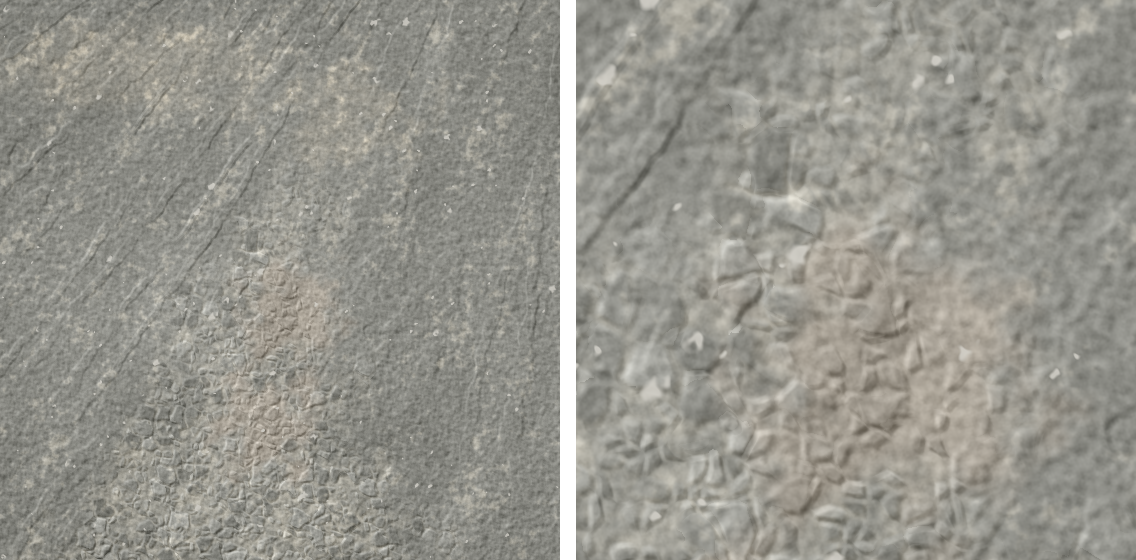
Left: the whole. Right: its middle third, enlarged.
This texture is drawn by a three.js fragment shader. Its source:

```glsl
// Worn grey asphalt with fanning grooves, loose rubble, dusty earth and pale chips.
#define VANISH vec2(1.17, 1.84)      // point where the grooves converge
#define LIGHT vec2(-0.0026, 0.0032)  // step towards the light
#define RELIEF 0.155                 // strength of the shading
#define GRAIN 0.070                  // contrast of the fine grain
#define GROOVES 19.0                 // groove frequency across the fan
#define STONES 36.0                  // stones per canvas width
#define ASPHALT vec3(0.548, 0.549, 0.524)
#define DUST vec3(0.685, 0.670, 0.620)
#define EARTH vec3(0.645, 0.610, 0.560)
#define CHIP vec3(0.820, 0.810, 0.780)

varying vec2 vUv;

vec2 hash2(vec2 p) {
  vec3 q = fract(p.xyx * vec3(0.1031, 0.1030, 0.0973));
  q += dot(q, q.yzx + 33.33);
  return fract((q.xx + q.yz) * q.zy);
}

float corner(vec2 cell, vec2 f, vec2 o) {
  return dot(hash2(cell + o) * 2.0 - 1.0, f - o);
}

// Gradient noise, roughly -0.8 to 0.8
float noise(vec2 p) {
  vec2 i = floor(p), f = fract(p);
  vec2 u = f * f * f * (f * (f * 6.0 - 15.0) + 10.0);
  float low = mix(corner(i, f, vec2(0.0)), corner(i, f, vec2(1.0, 0.0)), u.x);
  float high = mix(corner(i, f, vec2(0.0, 1.0)), corner(i, f, vec2(1.0)), u.x);
  return 1.4 * mix(low, high, u.y);
}

float fbm(vec2 p) {
  float sum = 0.0, amp = 1.0;
  for (int i = 0; i < 3; i++) {
    sum += amp * noise(p);
    p = mat2(1.6, 1.2, -1.2, 1.6) * p + 17.3;
    amp *= 0.5;
  }
  return sum;
}

// Coordinate across the fan of grooves
float fan(vec2 p) {
  return (VANISH.x - p.x) / (VANISH.y - p.y);
}

// Angular cells: x is the gap to the nearest border, y a random id
vec2 cells(vec2 p) {
  vec2 cell = floor(p), nearest = cell;
  float d1 = 8.0, d2 = 8.0;
  for (int y = -1; y <= 1; y++) {
    for (int x = -1; x <= 1; x++) {
      vec2 c = cell + vec2(float(x), float(y));
      float d = length(c + 0.1 + 0.8 * hash2(c) - p);
      if (d < d1) { d2 = d1; d1 = d; nearest = c; }
      else d2 = min(d2, d);
    }
  }
  return vec2(d2 - d1, hash2(nearest + 71.0).x);
}

// Large stones with small ones filling the gaps: x is height, y a random id
vec2 stones(vec2 p) {
  vec2 warped = p + 0.010 * vec2(noise(p * 40.0), noise(p * 40.0 + 9.0));
  vec2 big = cells(warped * STONES), small = cells(warped * STONES * 2.1 + 5.0);
  big.x = smoothstep(0.05, 0.4, big.x) * smoothstep(0.45, 0.55, big.y);
  small.x = 0.7 * smoothstep(0.05, 0.5, small.x) * smoothstep(0.35, 0.45, small.y);
  return big.x > small.x ? big : small;
}

// Wedge of broken surface, widening towards the bottom
float rubble(vec2 p) {
  float a = fan(p) + 0.07 * fbm(p * 11.0);
  float right = mix(0.21, 0.47, min(p.y * 1.8, 1.0));
  float wedge = smoothstep(right - 0.05, right + 0.06, a) * (1.0 - smoothstep(0.56, 0.63, a));
  return wedge * (1.0 - smoothstep(0.5, 0.8, p.y + 0.15 * noise(p * 7.0)));
}

float relief(vec2 p, float loose) {
  float groove = noise(vec2(fan(p) * GROOVES, p.y * 2.0)) + 0.17 * fbm(p * 23.0);
  float ledge = smoothstep(-0.05, 0.05, groove) - 0.7 * smoothstep(0.28, 0.36, groove);
  float broken = smoothstep(-0.25, 0.35, noise(p * 9.0 + 3.0));
  return ledge * (0.3 + 0.7 * broken) * (1.0 - 0.6 * loose)
       + 1.25 * loose * stones(p).x + 0.5 * noise(p * 75.0 + 5.0) + 0.42 * fbm(p * 125.0);
}

// Soft patch with a ragged edge
float patchMask(vec2 p, vec2 centre, vec2 size, float ragged) {
  return 1.0 - smoothstep(0.5, 1.3, length((p - centre) / size) + ragged);
}

// Sparse pale chips in two sizes
float chips(vec2 p) {
  float mask = 0.0, scale = 38.0;
  for (int i = 0; i < 2; i++) {
    vec2 q = p * scale + 0.25 * noise(p * 130.0), cell = floor(q);
    vec2 pick = hash2(cell + 40.0);
    float d = length(fract(q) - 0.3 - 0.4 * hash2(cell));
    float radius = 0.10 + 0.13 * pick.y;
    mask = max(mask, step(0.978, pick.x) * (1.0 - smoothstep(radius - 0.09, radius + 0.08, d)));
    scale *= 2.1;
  }
  return mask;
}

void main() {
  vec2 p = vUv;
  float loose = rubble(p), ragged = 0.8 * fbm(p * 17.0);
  float fine = fbm(p * 70.0), speck = noise(p * 150.0 + 31.0);
  vec2 stone = stones(p);

  // Dust settles in flakes along the grooves and between the stones
  float streak = fbm(vec2(fan(p) * 19.0, p.y * 6.0));
  float flakes = 0.5 * streak + 0.55 * fbm(p * 24.0) + 0.55 * fine;
  float dust = 0.75 * smoothstep(0.12, 0.75, flakes);
  dust = max(dust, loose * (1.0 - stone.x) * clamp(0.5 + 0.7 * flakes, 0.0, 1.0));
  vec3 color = mix(ASPHALT, DUST, dust);
  color += loose * stone.x * (stone.y - 0.76) * 0.4;

  // Bare earth in the middle, pale drifts near the top
  float earth = max(patchMask(p, vec2(0.525, 0.44), vec2(0.09, 0.085), ragged),
                    patchMask(p, vec2(0.475, 0.24), vec2(0.085, 0.09), ragged));
  float drift = max(patchMask(p, vec2(0.25, 0.88), vec2(0.26, 0.085), 0.6 * ragged),
                    patchMask(p, vec2(0.62, 0.80), vec2(0.12, 0.09), 1.5 * ragged));
  color = mix(color, EARTH, max(0.75 * earth, 0.0));
  color += vec3(0.085, 0.070, 0.050) * drift * (0.7 + 0.6 * flakes);

  // Mottling, side light and chips
  color += 0.05 * fbm(p * 3.5) + 0.035 * streak + GRAIN * (fine + 0.75 * speck);
  float slope = relief(p, loose) - relief(p + LIGHT, loose);
  color += RELIEF * slope * (slope < 0.0 ? 1.15 : 0.85) * (1.0 - 0.3 * p.y);
  color = mix(color, CHIP, 0.85 * chips(p));
  color += 0.015 - 0.10 * dot(p - 0.5, p - 0.5);
  gl_FragColor = vec4(clamp(color, 0.0, 1.0), 1.0);
}
```
